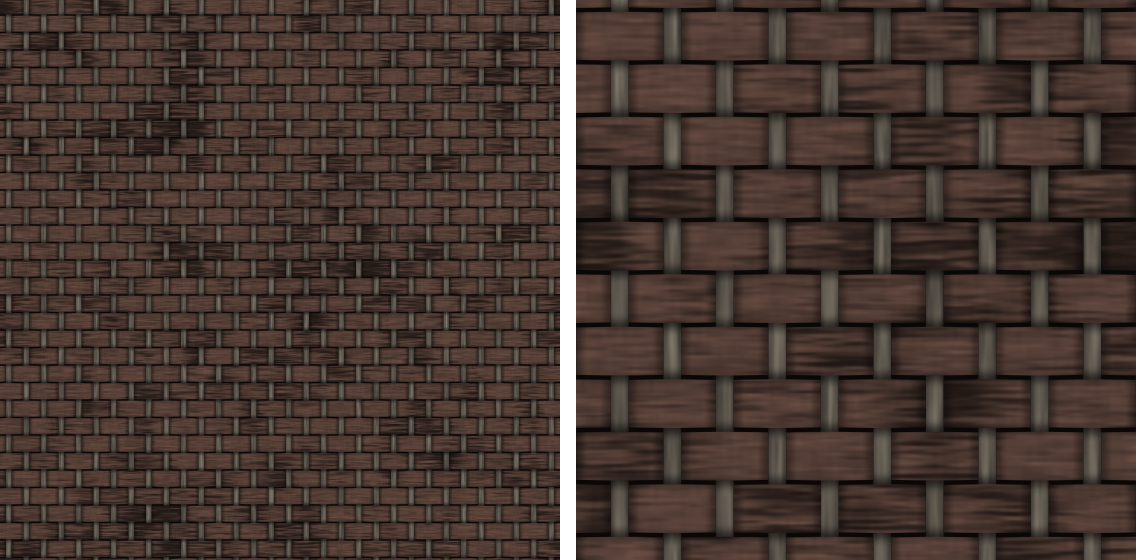
Left: the whole. Right: its middle third, enlarged.
This texture is drawn by a WebGL 1 fragment shader. Its source:

```glsl
precision highp float;
// Tiling basket weave: broad brown wicker strips over narrow grey-green canes.

uniform vec2 u_resolution;

const float PI = 3.14159265;
const float STRANDS = 32.0;         // strands across and down, even so the weave wraps
const float CANE_HALF_WIDTH = 0.17; // in units of one weave cell
const float STRIP_HALF_WIDTH = 0.458;
const float ROW_SHIFT = 0.145;

const vec3 GAP_COLOUR = vec3(0.04, 0.03, 0.026);
const vec3 STRIP_COLOUR = vec3(0.392, 0.289, 0.252);
const vec3 CANE_COLOUR = vec3(0.475, 0.442, 0.395);

float hash(vec2 p) {
  vec3 q = fract(p.xyx * vec3(0.1031, 0.1030, 0.0973));
  q += dot(q, q.yzx + 33.33);
  return fract((q.x + q.y) * q.z);
}

// Value noise that wraps over the unit square.
float noise(vec2 uv, vec2 period, float seed) {
  vec2 p = uv * period;
  vec2 i = floor(p);
  vec2 f = fract(p);
  f = f * f * (3.0 - 2.0 * f);
  vec2 a = mod(i, period) + seed;
  vec2 b = mod(i + 1.0, period) + seed;
  float low = mix(hash(a), hash(vec2(b.x, a.y)), f.x);
  float high = mix(hash(vec2(a.x, b.y)), hash(b), f.x);
  return mix(low, high, f.y);
}

float coverage(float distanceToEdge, float pixel) {
  return clamp(0.5 - distanceToEdge / pixel, 0.0, 1.0);
}

float alternate(float index) {
  return 1.0 - 2.0 * mod(index, 2.0);
}

// Horizontal strip: long fine grain, thin worn streaks, shadow where it dips.
vec3 stripColour(vec2 uv, float row, float across, float lift) {
  float grain = 0.55 * noise(uv, vec2(30.0, 420.0), 11.0)
              + 0.45 * noise(uv, vec2(84.0, 512.0), 37.0);
  float stretch = noise(vec2(uv.x, row / STRANDS), vec2(20.0, STRANDS), 71.0);
  float patches = noise(uv, vec2(9.0, 11.0), 93.0);
  float streak = 0.6 * noise(uv, vec2(26.0, 360.0), 53.0)
               + 0.4 * noise(uv, vec2(64.0, 480.0), 83.0);
  float wear = smoothstep(0.47, 0.8, 0.33 * stretch + 0.24 * patches + 0.43 * streak);
  float crossMarks = noise(uv, vec2(320.0, 96.0), 29.0);
  float tone = mix(0.68, 1.06, grain) * mix(0.96, 1.03, crossMarks);
  tone *= 1.0 - 0.58 * wear;
  float dip = mix(0.58, 1.0, smoothstep(-1.0, -0.3, lift));
  float edge = 1.0 - 0.2 * pow(abs(across) / STRIP_HALF_WIDTH, 6.0);
  return STRIP_COLOUR * tone * dip * edge;
}

// Vertical cane: rounded section, lengthwise fibres, dark ends where it dives.
vec3 caneColour(vec2 uv, float across, float lift) {
  float fibre = 0.6 * noise(uv, vec2(400.0, 28.0), 17.0)
              + 0.4 * noise(uv, vec2(512.0, 60.0), 43.0);
  float age = noise(uv, vec2(STRANDS, 24.0), 61.0);
  float tone = mix(0.64, 1.08, fibre) * mix(0.82, 1.06, age);
  float section = across / CANE_HALF_WIDTH;
  float rounded = 1.0 - 0.36 * min(section * section, 1.0);
  float dive = mix(0.45, 1.0, smoothstep(-0.2, 0.7, lift));
  return CANE_COLOUR * tone * rounded * dive;
}

void main() {
  vec2 uv = gl_FragCoord.xy / u_resolution;
  vec2 weave = uv * STRANDS - vec2(0.0, ROW_SHIFT);
  vec2 pixel = STRANDS / u_resolution;
  vec2 cell = floor(weave);
  vec2 local = fract(weave) - 0.5;
  float row = mod(cell.y, STRANDS);

  // Height of each strand as it passes over and under the others.
  float stripLift = -cos(PI * (weave.x - 0.5)) * alternate(row);
  float caneLift = cos(PI * (weave.y - 0.5)) * alternate(cell.x);
  float caneOnTop = step(0.0, alternate(cell.x + row));

  float caneMask = coverage(abs(local.x) - CANE_HALF_WIDTH, pixel.x);
  float stripWidth = STRIP_HALF_WIDTH + 0.006 * stripLift;
  float stripMask = coverage(abs(local.y) - stripWidth, pixel.y);

  // Stack gap, cane and strip, leaving the raised canes uncovered.
  vec3 colour = mix(GAP_COLOUR, caneColour(uv, local.x, caneLift), caneMask);
  vec3 strip = stripColour(uv, row, local.y, stripLift);
  colour = mix(colour, strip, stripMask * (1.0 - caneMask * caneOnTop));
  gl_FragColor = vec4(colour, 1.0);
}
```
